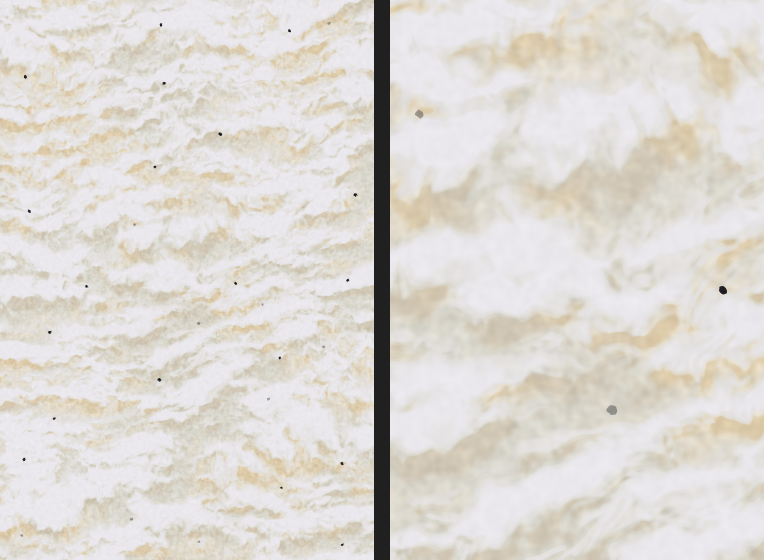
Left: the whole. Right: its middle third, enlarged.
This texture is drawn by a WebGL 1 fragment shader. Its source:

```glsl
precision highp float;
uniform vec2 u_resolution;

#define RIDGE_FREQ vec2(7.0, 19.0)
#define TILT 0.12
#define BEND 0.07
#define SHADOW_REACH 0.024
#define RAGGEDNESS 0.34
#define DEPTH_GAIN 1.65
#define DEPTH_BIAS 0.03
#define GRAIN 0.034
#define SEED_CELLS 9.0
#define SEED_CHANCE 0.62
#define SEED_RADIUS 0.0031

vec2 hash2(vec2 p) {
  vec3 q = fract(p.xyx * vec3(0.1031, 0.1030, 0.0973));
  q += dot(q, q.yzx + 33.33);
  return fract((q.xx + q.yz) * q.zy);
}

float corner(vec2 cell, vec2 f, vec2 o) {
  return dot(hash2(cell + o) * 2.0 - 1.0, f - o);
}

float gradientNoise(vec2 p) {
  p += 71.0;
  vec2 i = floor(p), f = fract(p);
  vec2 u = f * f * f * (f * (f * 6.0 - 15.0) + 10.0);
  float low = mix(corner(i, f, vec2(0.0)), corner(i, f, vec2(1.0, 0.0)), u.x);
  float high = mix(corner(i, f, vec2(0.0, 1.0)), corner(i, f, vec2(1.0)), u.x);
  return 1.2 * mix(low, high, u.y);
}

// Bent, tilted coordinates that the scooped ridges follow
vec2 flow(vec2 p) {
  float bend = gradientNoise(p * 3.1) + 0.35 * gradientNoise(p * 9.0 + 5.0);
  vec2 q = vec2(p.x + 0.03 * gradientNoise(p * 7.0 + 19.0), p.y - TILT * p.x + BEND * bend);
  vec2 crumble = vec2(gradientNoise(p * 48.0 + 2.0), gradientNoise(p * 48.0 + 37.0));
  return q + 0.010 * crumble;
}

// Flattened ridges with crumbly rims
float relief(vec2 q) {
  float s = gradientNoise(q * RIDGE_FREQ);
  s += 0.70 * gradientNoise(q * RIDGE_FREQ * 1.9 + 13.0);
  s += 0.50 * gradientNoise(q * vec2(29.0, 50.0) + 31.0);
  s += RAGGEDNESS * gradientNoise(q * vec2(66.0, 84.0) + 47.0);
  s += 0.6 * RAGGEDNESS * gradientNoise(q * 150.0 + 3.0);
  return 2.1 * s / (1.0 + 2.6 * abs(s));
}

// Shade cast downwards by the ridge above
float overhang(vec2 q, float h) {
  float shade = 0.0;
  for (int i = 1; i <= 7; i++) {
    float t = float(i) / 8.0;
    shade = max(shade, (relief(q + vec2(-0.2, 1.0) * t * SHADOW_REACH) - h) * (1.0 - t));
  }
  return shade;
}

vec3 creamColor(float depth, float warmth) {
  vec3 frost = vec3(0.918, 0.910, 0.927);
  vec3 milk = vec3(0.89, 0.88, 0.87);
  vec3 hollow = mix(vec3(0.85, 0.84, 0.80), vec3(0.89, 0.86, 0.80), warmth);
  vec3 custard = mix(vec3(0.82, 0.78, 0.71), vec3(0.86, 0.79, 0.66), warmth);
  vec3 c = mix(frost, milk, smoothstep(-0.22, 0.12, depth));
  c = mix(c, hollow, smoothstep(0.12, 0.42, depth));
  return mix(c, custard, smoothstep(0.42, 0.85, depth));
}

// Scattered dark seeds, some of them sunk and faint
float seeds(vec2 p, float pixel) {
  vec2 cell = floor(p * SEED_CELLS);
  vec2 place = hash2(cell + 211.0);
  vec2 kind = hash2(cell + 307.0);
  vec2 d = p - (cell + 0.1 + 0.8 * place) / SEED_CELLS;
  float angle = 6.2832 * kind.y;
  vec2 axis = vec2(cos(angle), sin(angle));
  d = vec2(dot(d, axis), 1.25 * dot(d, vec2(-axis.y, axis.x)));
  float radius = SEED_RADIUS * mix(0.7, 1.1, place.y);
  float edge = length(d) - radius * (1.0 + 0.4 * gradientNoise(p * 420.0));
  float strength = mix(0.35, 0.95, step(0.35, place.x));
  return step(kind.x, SEED_CHANCE) * strength * (1.0 - smoothstep(-pixel, pixel, edge));
}

void main() {
  vec2 p = gl_FragCoord.xy / u_resolution.y;
  vec2 q = flow(p);
  float h = relief(q);
  float depth = DEPTH_GAIN * (overhang(q, h) - 0.45 * h) + DEPTH_BIAS;
  depth += 0.25 * gradientNoise(p * 3.5 + 23.0);

  float tint = gradientNoise(p * 5.0 + 61.0) + 0.6 * gradientNoise(q * vec2(16.0, 26.0) + 7.0);
  float warmth = smoothstep(-0.16, 0.24, tint);
  vec3 color = creamColor(depth, warmth);

  // Icy grain, stronger in the rough hollows
  float grain = gradientNoise(p * 110.0) + 0.8 * gradientNoise(p * 200.0 + 9.0);
  color += GRAIN * grain * mix(0.5, 1.6, smoothstep(0.0, 0.5, depth));

  color = mix(color, vec3(0.08, 0.08, 0.11), seeds(p, 0.75 / u_resolution.y));
  gl_FragColor = vec4(color, 1.0);
}
```
